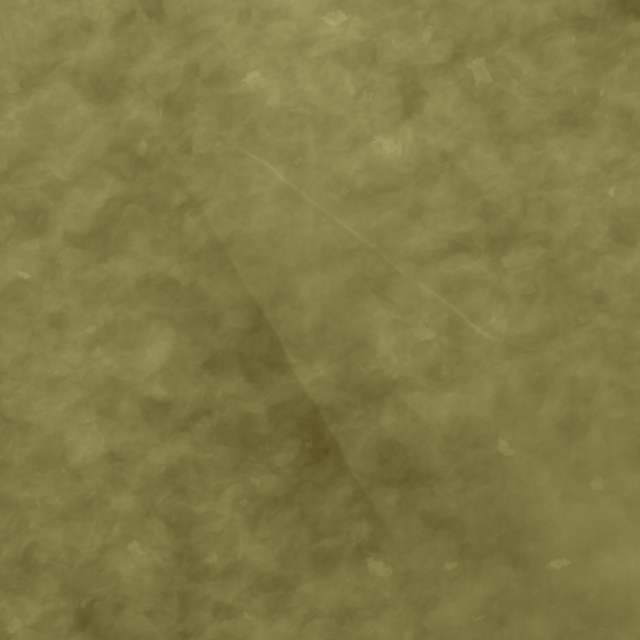
This texture is drawn by a WebGL 2 fragment shader. Its source:

```glsl
#version 300 es
precision highp float;

uniform vec2 u_resolution;
out vec4 fragColor;

vec2 hash2(vec2 cell) {
  vec3 h = fract(cell.xyx * vec3(0.1031, 0.1030, 0.0973));
  h += dot(h, h.yzx + 33.33);
  return fract((h.xx + h.yz) * h.zy);
}

float cornerSlope(vec2 cell, vec2 offset) {
  float angle = 6.2832 * hash2(cell).x;
  return dot(vec2(cos(angle), sin(angle)), offset);
}

float gradientNoise(vec2 p) {
  vec2 i = floor(p), f = fract(p);
  vec2 u = f * f * f * (f * (f * 6.0 - 15.0) + 10.0);
  vec2 e = vec2(1.0, 0.0);
  return mix(mix(cornerSlope(i, f), cornerSlope(i + e, f - e), u.x),
             mix(cornerSlope(i + e.yx, f - e.yx), cornerSlope(i + 1.0, f - 1.0), u.x), u.y);
}

float fbm(vec2 p) {
  float sum = 0.0, amplitude = 0.5;
  for (int octave = 0; octave < 5; octave++) {
    sum += amplitude * gradientNoise(p);
    p = mat2(1.6, 1.2, -1.2, 1.6) * p + 5.3;
    amplitude *= 0.53;
  }
  return sum;
}

vec2 warp(vec2 p) {
  return vec2(fbm(p), fbm(p + 31.7));
}

// Flat-toned chips with softly blended borders
float chips(vec2 p) {
  vec2 cell = floor(p);
  float total = 0.0, weight = 0.0;
  for (int y = -1; y <= 1; y++)
    for (int x = -1; x <= 1; x++) {
      vec2 neighbour = cell + vec2(x, y);
      vec2 toSeed = neighbour + hash2(neighbour) - p;
      float w = exp(-14.0 * dot(toSeed, toSeed));
      total += w * (hash2(neighbour + 57.0).x - 0.5);
      weight += w;
    }
  return total / weight;
}

// Sparse pale angular flakes
float flakes(vec2 p, float density) {
  vec2 cell = floor(p), shape = hash2(cell + 19.0);
  vec2 local = fract(p) - mix(vec2(0.25), vec2(0.75), hash2(cell));
  float angle = 6.2832 * shape.x;
  local = mat2(cos(angle), sin(angle), -sin(angle), cos(angle)) * local;
  float size = mix(0.05, 0.2, shape.y * shape.y);
  float edge = max(abs(local.x + 0.4 * local.y), 1.5 * abs(local.y));
  edge = max(edge, 0.8 * (local.x + local.y)) - size;
  float present = step(hash2(cell + 83.0).x, density);
  return present * (1.0 - smoothstep(-0.03, 0.03, edge)) * mix(0.4, 1.0, shape.x);
}

float segment(vec2 p, vec2 a, vec2 b) {
  vec2 ab = b - a;
  return length(p - a - ab * clamp(dot(p - a, ab) / dot(ab, ab), 0.0, 1.0));
}

float blob(vec2 p, vec2 centre, float radius) {
  vec2 d = (p - centre) / radius;
  return exp(-dot(d, d));
}

void main() {
  vec2 p = gl_FragCoord.xy / u_resolution;
  vec2 ragged = p + 0.03 * warp(p * 14.0);
  vec2 bent = p + 0.018 * warp(p * 9.0 + 4.0);

  // Fault line, with calmer stone on its right
  float side = dot(bent - vec2(0.42, 0.49), vec2(0.863, 0.505));
  float calm = 0.65 * blob(p, vec2(0.95, 0.14), 0.3) + 0.45 * blob(p, vec2(0.48, 0.58), 0.15);
  float rough = 1.0 - calm;

  // Broad light and shade
  float tone = 0.002 + 0.06 * (p.y - 0.5) + 0.11 * fbm(p * 3.0 + 8.0);
  tone -= 0.05 * blob(ragged, vec2(0.45, 0.26), 0.2);
  tone -= 0.09 * blob(ragged, vec2(1.0, 1.0), 0.09);
  tone -= 0.025 * blob(p, vec2(0.0, 0.1), 0.2);
  float faultSpan = smoothstep(0.06, 0.25, p.y) * (1.0 - smoothstep(0.5, 0.95, p.y));
  tone -= 0.04 * faultSpan * smoothstep(-0.14, 0.0, side) * (1.0 - smoothstep(-0.003, 0.005, side));

  // Mottling, slanted like the bedding, and fine grain
  vec2 bedding = mat2(0.9, -0.55, 0.45, 1.2) * ragged;
  tone += rough * (0.16 * fbm(bedding * 11.0) + 0.035 * chips(bedding * 34.0));
  tone += rough * 0.022 * chips(bedding * 75.0 + 12.0);
  tone += 0.008 * gradientNoise(p * vec2(90.0, 14.0)) + 0.008 * gradientNoise(p * 150.0);

  // Pale veins
  float mainVein = min(segment(bent, vec2(0.36, 0.78), vec2(0.76, 0.48)),
                       segment(bent, vec2(0.76, 0.48), vec2(0.91, 0.42)));
  float broken = smoothstep(-0.25, 0.3, gradientNoise(p * 13.0));
  tone += (0.015 + 0.045 * broken) * exp(-mainVein * 260.0) + 0.018 * exp(-mainVein * 45.0);
  float lowVein = segment(bent, vec2(0.08, 0.05), vec2(0.36, 0.18));
  float upright = segment(bent, vec2(0.48, 0.4), vec2(0.49, 0.8));
  tone += 0.03 * broken * exp(-lowVein * 90.0) + 0.02 * exp(-upright * 80.0);
  float hairline = abs(gradientNoise(bent * 3.2 + 15.0));
  tone += 0.025 * rough * broken * exp(-hairline * 50.0);

  tone += 0.055 * flakes(p * 11.0 + 0.25 * warp(p * 45.0), 0.22);
  tone += 0.035 * rough * flakes(ragged * 25.0 + 40.0, 0.2);

  vec3 olive = vec3(0.51, 0.48, 0.28) + tone * vec3(1.0, 1.06, 0.94);
  fragColor = vec4(olive, 1.0);
}
```
